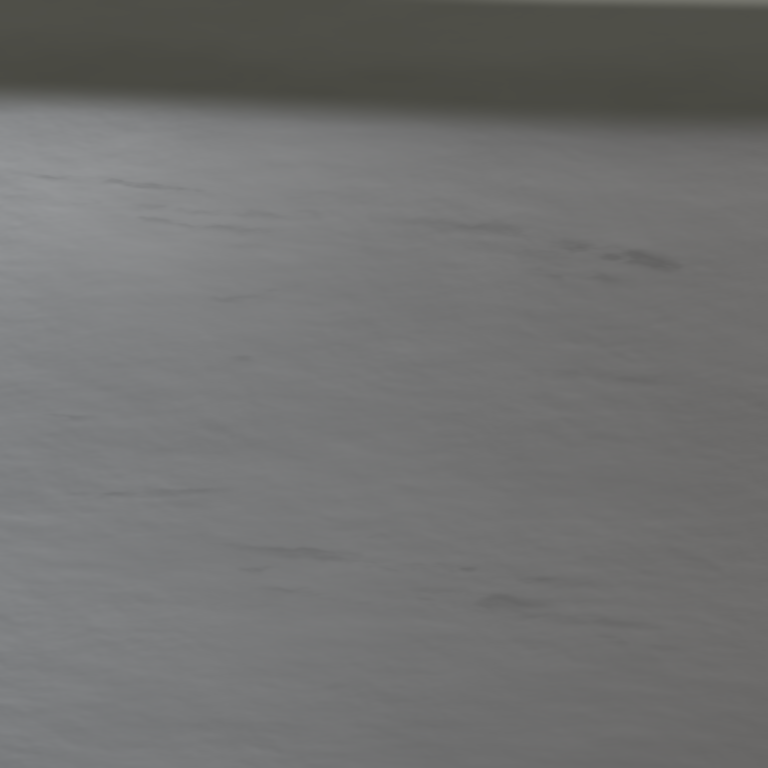
A WebGL 1 fragment shader for this texture:

```glsl
precision highp float;
// A grey satin wood board, lit from the left, below a dark blurred ledge.
// Stretched value noise gives fibres and small raised flecks; a loop scatters
// thin, broken dark veins that sink gently to the right.

uniform vec2 u_resolution;

float hash(vec2 p) {
    vec3 q = fract(vec3(p.xyx) * 0.1031);
    q += dot(q, q.yzx + 33.33);
    return fract((q.x + q.y) * q.z);
}

float noise(vec2 p) {
    vec2 cell = floor(p);
    vec2 f = fract(p);
    f = f * f * (3.0 - 2.0 * f);
    float low = mix(hash(cell), hash(cell + vec2(1.0, 0.0)), f.x);
    float high = mix(hash(cell + vec2(0.0, 1.0)), hash(cell + 1.0), f.x);
    return mix(low, high, f.y);
}

// Signed layered noise, roughly -0.5 to 0.5
float fbm(vec2 p) {
    float sum = 0.0;
    float weight = 0.5;
    for (int i = 0; i < 4; i++) {
        sum += weight * (noise(p) - 0.5);
        p = mat2(0.98, 0.17, -0.17, 0.98) * p * 2.03 + vec2(17.3, 9.1);
        weight *= 0.5;
    }
    return sum;
}

// Broad light: bright at the upper left, falling off to a warm grey right
vec3 boardLight(vec2 p) {
    float level = mix(0.502, 0.418, smoothstep(-0.1, 1.05, p.x));
    vec2 glow = (p - vec2(-0.05, 0.76)) / vec2(0.4, 0.18);
    level += 0.055 * exp(-dot(glow, glow));
    level += 0.022 * exp(-pow((p.y - 0.75) / 0.12, 2.0));
    level -= 0.015 * (1.0 - smoothstep(0.0, 0.2, p.y));
    vec3 tint = mix(vec3(-0.006, 0.001, 0.008), vec3(0.004, 0.0, -0.004), p.x);
    return vec3(level) + tint;
}

// Fine fibres, short embossed flecks and soft mottling, rougher at the left
float grain(vec2 p) {
    vec2 q = vec2(p.x, p.y + 0.05 * p.x + 0.02 * fbm(p * 6.0));
    float fibres = fbm(q * vec2(11.0, 70.0));
    vec2 f = q * vec2(24.0, 62.0) + 40.0;
    float relief = fbm(f) - fbm(f + vec2(0.12, 0.35));
    float clouds = fbm(q * vec2(4.0, 11.0) + 80.0);
    float rough = 0.75 + 0.6 * exp(-5.0 * p.x);
    float patches = 0.5 + noise(p * vec2(6.0, 11.0) + 60.0);
    return rough * (0.03 * fibres + 0.036 * relief * patches) + 0.022 * clouds;
}

// Two families of long veins (upper and lower) and one of short dashes
float veins(vec2 p) {
    float shade = 0.0;
    float wobble = 0.024 * fbm(p * vec2(7.0, 5.0) + 5.0)
                 + 0.008 * fbm(p * vec2(35.0, 30.0));
    float broken = smoothstep(-0.12, 0.16, fbm(p * vec2(20.0, 60.0) + 3.0));
    for (int i = 0; i < 48; i++) {
        float id = float(i);
        float family = mod(id, 3.0);
        float a = hash(vec2(id, 3.7));
        float b = hash(vec2(id, 11.2));
        float c = hash(vec2(id, 27.9));
        vec2 center = vec2(a * 0.85, 0.74 - 0.08 * a + 0.08 * (b - 0.5));
        float slope = -0.1;
        float reach = 0.08 + 0.17 * c;
        if (family > 1.5) {
            center = vec2(a, 0.08 + 0.68 * b);
            slope = -0.02;
            reach = 0.03 + 0.06 * c;
        } else if (family > 0.5) {
            center = vec2(0.25 + 0.6 * a, 0.25 - 0.05 * a + 0.09 * (b - 0.5));
            slope = -0.08;
            reach = 0.06 + 0.11 * c;
        }
        vec2 d = p - center;
        float along = 1.0 - smoothstep(0.1, 1.0, abs(d.x) / reach);
        float across = (d.y - slope * d.x - wobble) / (0.0025 + 0.003 * a);
        // Sharp above, trailing off softly below
        across *= across < 0.0 ? 0.6 : 1.0;
        shade += along * exp(-across * across) * (0.25 + 0.6 * fract(b * 7.0));
    }
    return min(shade, 1.0) * (0.15 + 0.85 * broken);
}

void main() {
    vec2 p = gl_FragCoord.xy / u_resolution;

    // Board
    vec3 color = boardLight(p) + grain(p);
    color -= 0.052 * veins(p);

    // Dark ledge with a soft, slightly tilted lower edge and a wide shadow
    float edge = 0.878 - 0.037 * smoothstep(-0.1, 0.95, p.x);
    float ledge = smoothstep(edge - 0.03, edge + 0.022, p.y);
    color -= 0.035 * smoothstep(edge - 0.075, edge, p.y);
    vec3 ledgeColor = vec3(0.288, 0.288, 0.262) + 0.016 * fbm(p * vec2(12.0, 40.0));
    ledgeColor += 0.02 * smoothstep(0.03, 0.1, p.y - edge);
    color = mix(color, ledgeColor, ledge);

    // Pale sliver above the ledge, widening to the right
    float sliver = smoothstep(-0.011, 0.009, p.y - 1.003 + 0.016 * (p.x - 0.45));
    color = mix(color, vec3(0.47, 0.47, 0.44), sliver * smoothstep(0.45, 0.75, p.x));

    gl_FragColor = vec4(color, 1.0);
}
```
